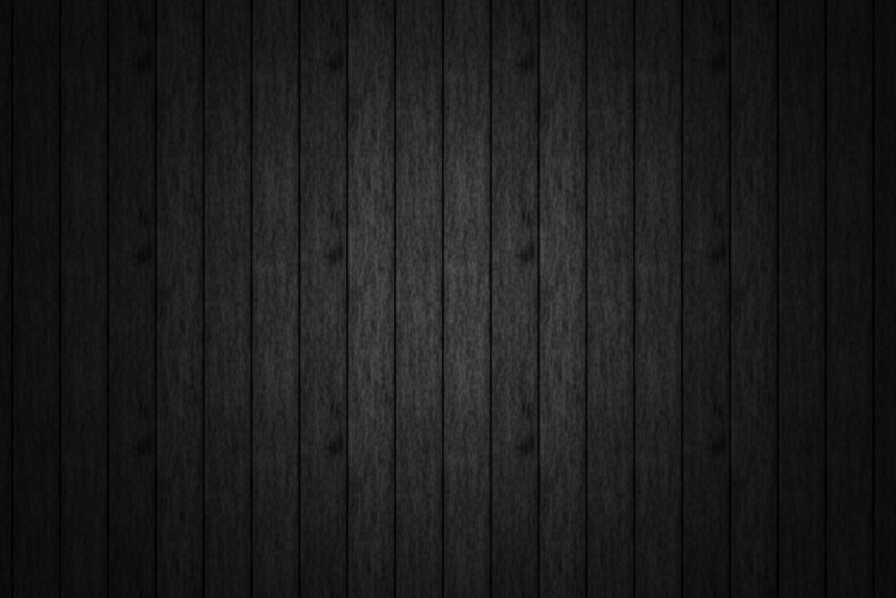
Reproduce this texture procedurally as a Shadertoy shader.

```glsl
const float ASPECT = 1.5;
const float PLANK_WIDTH = 0.0801;
const float FIRST_SEAM = 0.0205;
const float PLANKS_PER_TILE = 4.0;
const float SEAM_HALF_WIDTH = 0.0017;
const float SEAM_DEPTH = 0.72;
const float SHOULDER_WIDTH = 0.006;
const float SHOULDER_DEPTH = 0.25;
const vec4 PLANK_TONES = vec4(0.98, 1.03, 0.93, 1.05);

const vec2 GLOW_CENTER = vec2(0.755, 0.52);
const float GLOW_RADIUS = 0.46;
const float GLOW_LEVEL = 0.185;
const float AMBIENT_LEVEL = 0.048;

const vec2 FINE_CELLS = vec2(56.0, 16.0);
const vec2 GRIT_CELLS = vec2(72.0, 44.0);
const vec2 STREAK_CELLS = vec2(28.0, 3.0);
const vec2 WARP_CELLS = vec2(12.0, 6.0);
const vec2 KNOT_CENTER = vec2(0.77, 0.83);  // plank-local x, tile-local y
const int KNOT_FLECKS = 7;
const float TAU = 6.2831853;

float hash(vec2 p) {
    vec3 q = fract(vec3(p.xyx) * 0.1031);
    q += dot(q, q.yzx + 33.33);
    return fract((q.x + q.y) * q.z);
}

float cornerSlope(vec2 cell, vec2 offset, vec2 period) {
    float angle = TAU * hash(mod(cell, period) + period * 1.7);
    return dot(vec2(cos(angle), sin(angle)), offset);
}

// Gradient noise that wraps once per tile
float tiledNoise(vec2 tile, vec2 period) {
    vec2 p = tile * period;
    vec2 i = floor(p);
    vec2 f = p - i;
    vec2 u = f * f * f * (f * (f * 6.0 - 15.0) + 10.0);
    vec2 e = vec2(1.0, 0.0);
    float low = mix(cornerSlope(i, f, period),
                    cornerSlope(i + e, f - e, period), u.x);
    float high = mix(cornerSlope(i + e.yx, f - e.yx, period),
                     cornerSlope(i + 1.0, f - 1.0, period), u.x);
    return mix(low, high, u.y);
}

// Vertical fibres, broad streaks and short pores
float woodGrain(vec2 tile, float warp) {
    vec2 bent = tile + vec2(0.012 * warp, 0.0);
    float fine = tiledNoise(bent, FINE_CELLS);
    float grit = tiledNoise(bent, GRIT_CELLS);
    float streak = tiledNoise(bent, STREAK_CELLS);
    return 1.0 + 0.30 * fine + 0.28 * grit + 0.30 * streak + 0.08 * warp;
}

// Arched growth rings running up the plank
float growthRings(float across, float along, float warp) {
    float arch = across - 0.45;
    float phase = 4.0 * along + 16.0 * arch * arch + 0.7 * warp;
    float ring = pow(0.5 + 0.5 * sin(TAU * phase), 3.0);
    return 0.14 * ring * smoothstep(0.5, 0.1, abs(arch));
}

// Cluster of dark elongated flecks
float knotFlecks(float across, float along, float warp) {
    float shade = 0.0;
    for (int k = 0; k < KNOT_FLECKS; k++) {
        float id = float(k);
        vec2 scatter = vec2(hash(vec2(id, 3.1)), hash(vec2(id, 8.7))) - 0.5;
        vec2 d = vec2(across, along) - KNOT_CENTER - scatter * vec2(0.28, 0.34);
        d.y -= floor(d.y + 0.5);
        d.x += 0.08 * warp;
        vec2 size = vec2(0.055, 0.03 + 0.035 * hash(vec2(id, 5.3)));
        d /= size;
        shade = max(shade, exp(-dot(d, d)));
    }
    return 0.5 * shade;
}

void mainImage(out vec4 fragColor, in vec2 fragCoord) {
    vec2 p = fragCoord / iResolution.xy * vec2(ASPECT, 1.0);
    float pixel = 1.0 / iResolution.y;

    // Plank and tile coordinates
    float plankX = (p.x - FIRST_SEAM) / PLANK_WIDTH;
    float across = fract(plankX);
    int kind = int(mod(floor(plankX), PLANKS_PER_TILE));
    vec2 tile = vec2(plankX, p.y / PLANK_WIDTH) / PLANKS_PER_TILE;
    float along = fract(tile.y);
    float warp = tiledNoise(tile, WARP_CELLS);

    // Wood surface
    float wood = PLANK_TONES[kind] * woodGrain(tile, warp);
    if (kind == 3) wood += growthRings(across, along, warp) - 0.04;
    if (kind == 2) wood *= 1.0 - knotFlecks(across, along, warp);

    // Dark seams with soft shoulders and a lit right edge
    float side = (across - floor(across + 0.5)) * PLANK_WIDTH;
    float edge = abs(side) + 0.0008 * warp;
    float seam = 1.0 - smoothstep(SEAM_HALF_WIDTH - 0.5 * pixel,
                                  SEAM_HALF_WIDTH + 0.7 * pixel, edge);
    float rim = exp(-pow((side - 0.0055) / 0.0018, 2.0));
    wood *= 1.0 - SHOULDER_DEPTH * exp(-edge / SHOULDER_WIDTH);
    wood *= (1.0 + 0.16 * rim) * (1.0 - SEAM_DEPTH * seam);

    // Central glow fading to the corners
    vec2 toGlow = (p - GLOW_CENTER) / GLOW_RADIUS;
    float light = AMBIENT_LEVEL + GLOW_LEVEL * exp(-dot(toGlow, toGlow));
    fragColor = vec4(vec3(clamp(wood * light, 0.0, 1.0)), 1.0);
}
```
